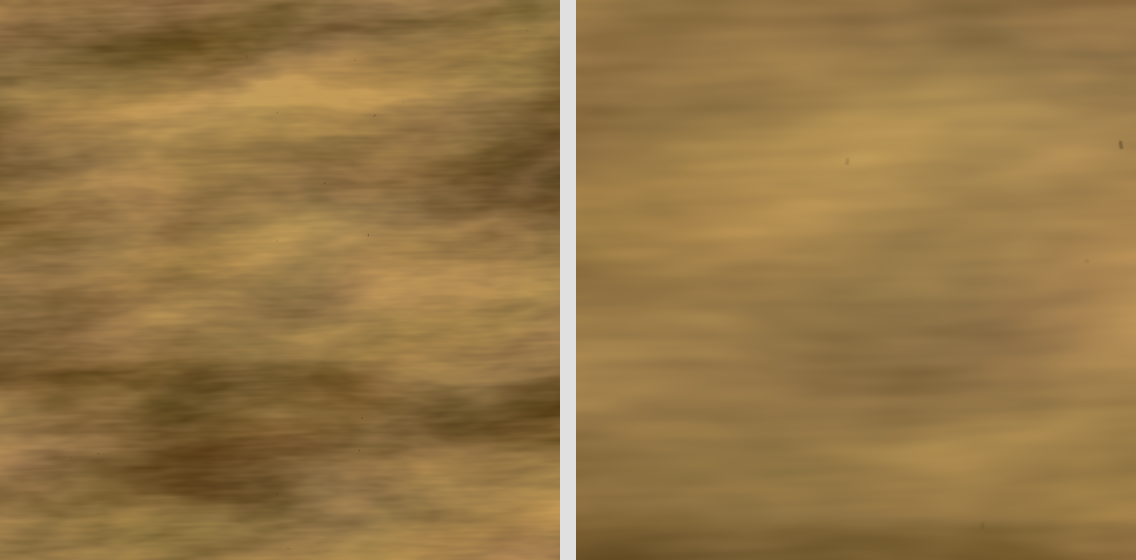
Left: the whole. Right: its middle third, enlarged.
Reproduce this texture procedurally as a WebGL 1 fragment shader.

```glsl
precision highp float;
// Soft, smeared ochre surface like weathered wood or brushed clay.
// Stretched gradient noise sets the tone: broad patches are tilted and bent,
// fine streaks run level. Slow noise shifts the hue, faint specks add wear.
uniform vec2 u_resolution;

#define BASE_FREQ vec2(1.5, 4.4)
#define LACUNARITY vec2(1.8, 1.9)
#define GAIN 0.64
#define CONTRAST 0.86
#define BROAD_AMOUNT 0.35
#define TILT 0.12
#define WARP vec2(0.14, 0.04)
#define STREAK_FREQ vec2(7.0, 110.0)
#define STREAK_AMOUNT 0.11
#define HUE_SHIFT 0.035
#define SPECK_CELLS 13.0
#define SPECK_STRENGTH 0.25

vec2 hash22(vec2 cell) {
  vec3 q = fract(cell.xyx * vec3(0.1031, 0.1030, 0.0973));
  q += dot(q, q.yzx + 33.33);
  return fract((q.xx + q.yz) * q.zy);
}

float gradientDot(vec2 cell, vec2 offset) {
  float angle = 6.2832 * hash22(cell).x;
  return dot(vec2(cos(angle), sin(angle)), offset);
}

// Signed gradient noise with quintic fade
float noise(vec2 p) {
  vec2 i = floor(p), f = fract(p);
  vec2 w = f * f * f * (f * (f * 6.0 - 15.0) + 10.0);
  vec2 e = vec2(1.0, 0.0);
  float low = mix(gradientDot(i, f), gradientDot(i + e.xy, f - e.xy), w.x);
  float high = mix(gradientDot(i + e.yx, f - e.yx), gradientDot(i + e.xx, f - e.xx), w.x);
  return mix(low, high, w.y);
}

// Finer octaves are more stretched and follow the bend less
float smearedFbm(vec2 p, vec2 bend) {
  float sum = 0.0, amplitude = 1.0;
  vec2 freq = BASE_FREQ;
  for (int k = 0; k < 6; k++) {
    sum += amplitude * noise((p + bend) * freq + 17.3 * float(k + 1));
    freq *= LACUNARITY;
    amplitude *= GAIN;
    bend *= 0.75;
  }
  return sum;
}

// Dark to light ochre
vec3 ochre(float tone) {
  vec3 dark = vec3(0.40, 0.303, 0.142);
  vec3 middle = vec3(0.56, 0.443, 0.265);
  vec3 light = vec3(0.72, 0.57, 0.328);
  return tone < 0.5 ? mix(dark, middle, tone * 2.0) : mix(middle, light, tone * 2.0 - 1.0);
}

// Short strokes of varied strength, in about one cell of six
float specks(vec2 p) {
  vec2 cell = floor(p * SPECK_CELLS);
  vec2 place = hash22(cell + 71.0), kind = hash22(cell + 139.0);
  vec2 d = (fract(p * SPECK_CELLS) - mix(vec2(0.2), vec2(0.8), place)) / SPECK_CELLS;
  float angle = 3.1416 * kind.y;
  vec2 along = vec2(cos(angle), sin(angle));
  float halfLength = 0.0025 * place.x;
  d -= along * clamp(dot(d, along), -halfLength, halfLength);
  float strength = smoothstep(0.17, 0.0, kind.x);
  return strength * (1.0 - smoothstep(0.0, 0.002, length(d)));
}

void main() {
  vec2 uv = gl_FragCoord.xy / u_resolution;

  // Tilt and bend of the broad patches
  vec2 swirl = vec2(noise(uv * vec2(3.0, 6.0) + 5.2), noise(uv * vec2(3.5, 5.0) + 41.7));
  vec2 bend = WARP * swirl - vec2(0.0, TILT * (uv.x - 0.5));
  vec2 p = uv + bend;

  // Patches, then level streaks in two sizes
  float tone = smearedFbm(uv + 3.7, bend);
  tone += BROAD_AMOUNT * noise(p * vec2(1.1, 2.7) + 29.4);
  tone = 0.5 + CONTRAST * tone;
  vec2 streakPoint = uv + 0.15 * bend;
  float streaks = noise(streakPoint * STREAK_FREQ);
  streaks += 0.6 * noise(streakPoint * STREAK_FREQ * vec2(2.2, 1.6) + 53.9);
  tone += STREAK_AMOUNT * streaks;
  vec3 color = ochre(clamp(tone, -0.2, 1.15));

  // Olive and russet drift
  float hue = noise(p * vec2(2.5, 7.0) + 63.1) + 0.5 * noise(p * vec2(6.0, 15.0) + 88.4);
  color += HUE_SHIFT * hue * vec3(-0.6, 0.3, -0.2);
  color.b += HUE_SHIFT * noise(p * vec2(3.0, 8.0) + 120.6);

  color *= 1.0 - SPECK_STRENGTH * specks(uv);
  gl_FragColor = vec4(clamp(color, 0.0, 1.0), 1.0);
}
```
